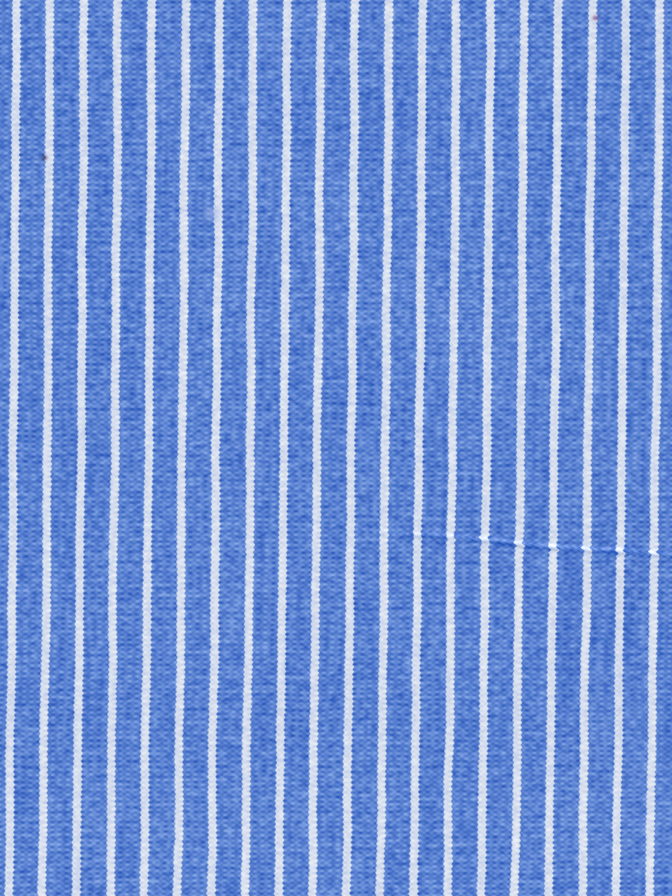
This texture is drawn by a WebGL 1 fragment shader. Its source:

```glsl
precision highp float;
// Blue shirting cloth with narrow white warp stripes that lean slightly.
// Stripes come from a repeated distance; staggered thread waves and gradient
// noise give the weave, and a soft crease and a few specks give the wear.
uniform vec2 u_resolution;

const float PI = 3.14159265;
const float STRIPE_PERIOD = 0.0504;   // share of canvas width
const float STRIPE_PHASE = 0.482;     // first stripe centre, in periods
const float STRIPE_HALF = 0.122;      // half width, in periods
const float SCALLOP = 0.018;          // bumps along stripe edges, in periods
const float THREADS = 9.0;            // warp threads per period
const float ROWS = 176.0;             // weave rows down the canvas
const vec3 LEAN = vec3(0.0061, 0.0052, 0.0043); // linear, curved, fanning
const float DASH_DEPTH = 0.30;
const float SLUB_DEPTH = 0.60;
const float STREAK_DEPTH = 0.24;
const vec2 CREASE_START = vec2(0.47, 0.586);
const float CREASE_SLOPE = 0.062;
const float CREASE_WIDTH = 0.0024;
const vec3 BLUE_DARK = vec3(0.21, 0.38, 0.75);
const vec3 BLUE_LIGHT = vec3(0.48, 0.62, 0.88);
const vec3 WHITE_DARK = vec3(0.74, 0.79, 0.90);
const vec3 WHITE_LIGHT = vec3(0.90, 0.92, 0.95);
const vec3 SPECK_BROWN = vec3(0.25, 0.24, 0.38);
const vec3 SPECK_RED = vec3(0.52, 0.30, 0.50);
const vec3 SMUDGE = vec3(0.60, 0.68, 0.90);

vec2 gradientAt(vec2 cell) {
  float h = fract(sin(dot(cell, vec2(127.1, 311.7))) * 43758.5);
  return vec2(cos(2.0 * PI * h), sin(2.0 * PI * h));
}

float gradientNoise(vec2 p) {
  vec2 i = floor(p), f = fract(p);
  vec2 w = f * f * f * (f * (f * 6.0 - 15.0) + 10.0);
  float a = dot(gradientAt(i), f);
  float b = dot(gradientAt(i + vec2(1.0, 0.0)), f - vec2(1.0, 0.0));
  float c = dot(gradientAt(i + vec2(0.0, 1.0)), f - vec2(0.0, 1.0));
  float d = dot(gradientAt(i + 1.0), f - 1.0);
  return mix(mix(a, b, w.x), mix(c, d, w.x), w.y);
}

// Soft round mark; both points have y running down from the top.
float spot(vec2 p, vec2 centre, float radius) {
  vec2 d = (p - centre) * vec2(0.75, 1.0);
  return exp(-dot(d, d) / (radius * radius));
}

void main() {
  vec2 p = gl_FragCoord.xy / u_resolution;
  p.y = 1.0 - p.y;
  float pixel = 1.0 / (u_resolution.x * STRIPE_PERIOD);

  // Crease profile, fading in toward the right
  float across = p.x - CREASE_START.x;
  float bend = 0.0012 * sin(across * 22.0);
  float fold = (p.y - CREASE_START.y - CREASE_SLOPE * across - bend) / CREASE_WIDTH;
  float creased = smoothstep(0.0, 0.3, across);
  float ridge = exp(-fold * fold) * creased;
  float hollow = exp(-(fold - 1.8) * (fold - 1.8)) * creased;

  // Cloth coordinates with lean and slight thread wander
  float lean = p.y * (LEAN.x + LEAN.y * p.y + LEAN.z * p.x);
  float s = (p.x + lean) / STRIPE_PERIOD - STRIPE_PHASE;
  s += 0.05 * gradientNoise(vec2(s * 0.5, p.y * 9.0)) + 0.04 * (ridge - hollow);
  float thread = s * THREADS + 0.5;
  float row = p.y * ROWS + 0.5 * gradientNoise(vec2(s * 0.7, p.y * 12.0));

  // Staggered dashes of the plain weave, faded when finer than a pixel
  float stagger = cos(PI * thread);
  float beat = cos(2.0 * PI * row);
  float detail = 1.0 - smoothstep(0.4, 0.8, ROWS / u_resolution.y);
  float dash = beat * (0.45 + 0.75 * stagger) * detail;
  float slub = gradientNoise(vec2(thread * 0.55, row * 1.1))
             + 0.6 * gradientNoise(vec2(s * 1.3 + 40.0, row * 0.8));
  float streak = gradientNoise(vec2(thread * 0.8, row * 0.06 + 17.0));
  float cloud = gradientNoise(p * vec2(5.0, 7.0) + 3.0);
  float shade = 0.53 + DASH_DEPTH * dash + SLUB_DEPTH * slub * detail
              + STREAK_DEPTH * streak + 0.10 * cloud;
  shade = clamp(shade, -0.1, 1.15);

  // White stripes with scalloped edges
  float offset = fract(s + 0.5) - 0.5;
  float side = offset < 0.0 ? -1.0 : 1.0;
  float halfWidth = STRIPE_HALF + SCALLOP * side * beat * detail
                  + 0.025 * gradientNoise(vec2(s * 2.0, row * 0.5));
  float edge = 0.6 * pixel + 0.015;
  float stripe = 1.0 - smoothstep(-edge, edge, abs(offset) - halfWidth);
  vec3 blue = mix(BLUE_DARK, BLUE_LIGHT, shade);
  vec3 white = mix(WHITE_DARK, WHITE_LIGHT, shade * 0.8 + 0.2);
  vec3 color = mix(blue, white, stripe);

  // Crease light and shadow
  color += ridge * mix(0.07, 0.12, stripe);
  color -= hollow * vec3(0.12, 0.10, 0.06);

  // Specks and a pale smudge
  color = mix(color, SPECK_BROWN, 0.75 * spot(p, vec2(0.066, 0.176), 0.0030));
  color = mix(color, SPECK_RED, 0.65 * spot(p, vec2(0.886, 0.020), 0.0030));
  color = mix(color, SMUDGE, 0.60 * spot(p, vec2(0.316, 0.238), 0.0080));

  gl_FragColor = vec4(clamp(color, 0.0, 1.0), 1.0);
}
```
